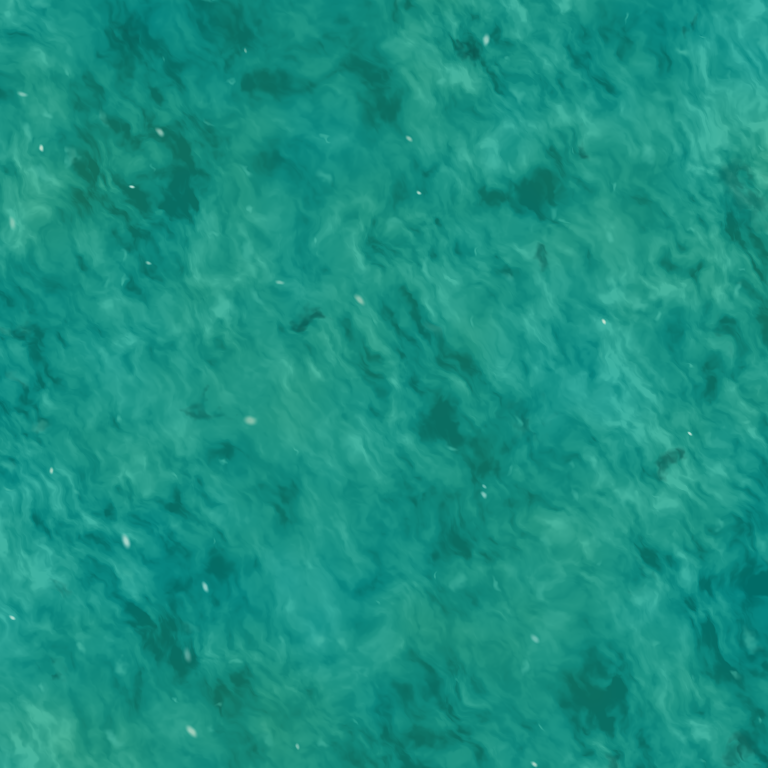
This texture is drawn by a WebGL 2 fragment shader. Its source:

```glsl
#version 300 es
precision highp float;
// Clear turquoise shallows with soft mottling, slanted ripples, dark patches and sun glints.

uniform vec2 u_resolution;
out vec4 fragColor;

const float RIPPLE_ANGLE = -0.95;

// Integer hash giving two values in 0..1 per lattice cell
vec2 hash2(vec2 cell, float seed) {
    uvec2 v = uvec2(ivec2(cell) + ivec2(4096)) + uvec2(uint(seed) * 977u, uint(seed) * 331u);
    v = v * 1664525u + 1013904223u;
    v.x += v.y * 1664525u;
    v.y += v.x * 1664525u;
    v ^= v >> 16u;
    v.x += v.y * 1664525u;
    v.y += v.x * 1664525u;
    v ^= v >> 16u;
    return vec2(v >> 8u) / 16777216.0;
}

float valueNoise(vec2 p, float seed) {
    vec2 cell = floor(p);
    vec2 f = fract(p);
    f = f * f * (3.0 - 2.0 * f);
    float bottom = mix(hash2(cell, seed).x, hash2(cell + vec2(1, 0), seed).x, f.x);
    float top = mix(hash2(cell + vec2(0, 1), seed).x, hash2(cell + vec2(1, 1), seed).x, f.x);
    return mix(bottom, top, f.y);
}

mat2 rotation(float angle) {
    float c = cos(angle), s = sin(angle);
    return mat2(c, -s, s, c);
}

// Layered noise scaled to zero mean and roughly unit deviation
float fbm(vec2 p, float seed) {
    float sum = 0.0, amplitude = 0.5;
    for (int i = 0; i < 4; i++) {
        sum += amplitude * (valueNoise(p, seed + float(i)) - 0.5);
        p = rotation(0.6) * p * 2.03 + 7.3;
        amplitude *= 0.58;
    }
    return sum / 0.128;
}

vec2 warp(vec2 p, float frequency, float seed) {
    return vec2(fbm(p * frequency, seed), fbm(p * frequency, seed + 20.0));
}

// Randomly placed slanted ellipses; radii are in cell widths
float scatter(vec2 p, float cells, float density, vec2 radii, float stretch, float softness, float seed) {
    vec2 grid = p * cells;
    float mask = 0.0;
    for (int y = -1; y <= 1; y++) {
        for (int x = -1; x <= 1; x++) {
            vec2 cell = floor(grid) + vec2(x, y);
            vec2 place = hash2(cell, seed);
            vec2 trait = hash2(cell, seed + 1.0);
            vec2 kind = hash2(cell, seed + 2.0);
            float radius = mix(radii.x, radii.y, kind.x * kind.x);
            vec2 q = rotation(RIPPLE_ANGLE + 1.6 * (kind.y - 0.5)) * (grid - cell - place);
            float d = length(q * vec2(1.0, stretch)) / radius;
            float shape = 1.0 - smoothstep(1.0 - softness, 1.0, d);
            mask = max(mask, shape * step(trait.x, density) * mix(0.4, 1.0, trait.y));
        }
    }
    return mask;
}

// Water colour from a tone of about -2 (deep) to 2 (pale)
vec3 waterColor(float tone) {
    vec3 c = mix(vec3(0.03, 0.43, 0.39), vec3(0.05, 0.53, 0.49), smoothstep(-2.7, -0.9, tone));
    c = mix(c, vec3(0.105, 0.58, 0.525), smoothstep(-1.1, 0.1, tone));
    c = mix(c, vec3(0.16, 0.62, 0.56), smoothstep(0.0, 1.1, tone));
    return mix(c, vec3(0.25, 0.70, 0.63), smoothstep(0.9, 2.6, tone));
}

void main() {
    vec2 p = gl_FragCoord.xy / u_resolution.y;
    vec2 drift = warp(p, 6.0, 3.0);
    vec2 ragged = warp(p, 26.0, 50.0);
    vec2 bent = p + 0.008 * drift + 0.003 * ragged;
    vec2 along = rotation(RIPPLE_ANGLE) * bent;

    // Broad mottling and medium clumps
    float tone = 0.72 * fbm(p * 5.0 + 0.15 * drift, 90.0) + 0.3 * (p.y - 0.5);
    tone += 0.42 * fbm(bent * vec2(17.0, 20.0), 100.0);

    // Choppy ripples and fine slanted streaks, stronger in some areas
    float chop = mix(0.55, 1.5, smoothstep(-1.2, 1.5, fbm(p * 6.0, 120.0)));
    tone += 0.46 * chop * fbm(along * vec2(26.0, 48.0), 110.0);
    tone += 1.7 * chop * (valueNoise(along * vec2(42.0, 120.0), 130.0) - 0.5);
    tone += 0.7 * (valueNoise(along * vec2(95.0, 170.0), 140.0) - 0.5);

    vec3 color = waterColor(tone);
    color += vec3(0.014, 0.003, -0.008) * fbm(p * 4.0, 150.0);

    // Submerged dark patches with broken edges
    float patches = scatter(p + 0.009 * ragged, 7.0, 0.36, vec2(0.14, 0.44), 1.4, 0.8, 160.0);
    patches *= smoothstep(-1.3, 0.7, fbm(along * vec2(26.0, 40.0), 170.0));
    color = mix(color, vec3(0.03, 0.34, 0.31), 0.8 * patches);

    // Pale flecks and small bright glints
    float flecks = scatter(p + 0.004 * ragged, 19.0, 0.32, vec2(0.12, 0.42), 2.0, 0.9, 180.0);
    color = mix(color, vec3(0.34, 0.76, 0.68), 0.55 * flecks);
    float glints = scatter(p + 0.001 * ragged, 11.0, 0.24, vec2(0.06, 0.15), 1.8, 0.85, 190.0);
    vec3 glintColor = mix(vec3(0.72, 0.93, 0.93), vec3(0.92, 0.93, 0.82), valueNoise(p * 15.0, 200.0));
    color = mix(color, glintColor, 0.9 * glints);

    fragColor = vec4(clamp(color, 0.0, 1.0), 1.0);
}
```
